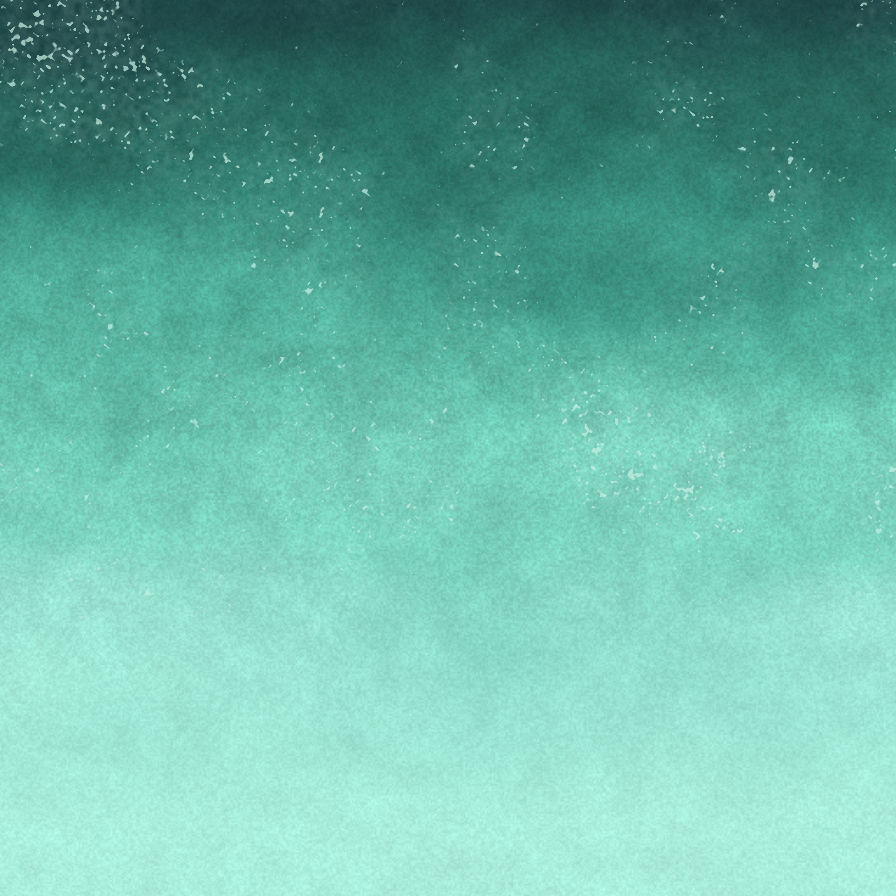
Give the GLSL for this texture, as a three.js fragment shader.

```glsl
// A worn teal wash on paper: dark at the top, fading to pale mint below.
// A vertical colour ramp is bent by soft stains and cloudy noise, then
// covered with fine paper grain and clustered pale flecks.

#define CLOUD_SHIFT 0.15
#define MOTTLE 0.20
#define GRAIN 0.23
#define GRAIN_SCALE 512.0
#define FLECK_SCALE 290.0
#define FLECK_STRENGTH 0.72
#define FLECK_COLOR vec3(0.78, 0.94, 0.89)

varying vec2 vUv;

float hash(vec2 p) {
  vec3 q = fract(vec3(p.xyx) * 0.1031);
  q += dot(q, q.yzx + 33.33);
  return fract((q.x + q.y) * q.z);
}

float noise(vec2 p) {
  vec2 i = floor(p), f = fract(p);
  f = f * f * (3.0 - 2.0 * f);
  vec2 e = vec2(1.0, 0.0);
  return mix(mix(hash(i), hash(i + e), f.x),
             mix(hash(i + e.yx), hash(i + e.xx), f.x), f.y);
}

float fbm(vec2 p) {
  float sum = 0.0, amp = 0.5;
  for (int i = 0; i < 5; i++) {
    sum += amp * noise(p);
    p = mat2(1.6, 1.2, -1.2, 1.6) * p + 17.3;
    amp *= 0.5;
  }
  return sum / 0.97;
}

// Soft elliptical patch, 1 at its centre
float stain(vec2 p, vec2 center, vec2 radius) {
  vec2 d = (p - center) / radius;
  return exp(-dot(d, d));
}

// Pale mint at h = 0 to deep teal at h = 1
vec3 washRamp(float h) {
  vec3 c = mix(vec3(0.66, 0.93, 0.86), vec3(0.60, 0.89, 0.82), smoothstep(0.08, 0.28, h));
  c = mix(c, vec3(0.47, 0.82, 0.74), smoothstep(0.23, 0.43, h));
  c = mix(c, vec3(0.32, 0.69, 0.61), smoothstep(0.46, 0.67, h));
  c = mix(c, vec3(0.21, 0.54, 0.48), smoothstep(0.64, 0.80, h));
  c = mix(c, vec3(0.15, 0.41, 0.37), smoothstep(0.76, 0.89, h));
  return mix(c, vec3(0.11, 0.27, 0.27), smoothstep(0.88, 1.0, h));
}

// Broad darker and lighter areas, as an offset along the ramp
float stains(vec2 p) {
  float s = 0.09 * stain(p, vec2(0.76, 0.66), vec2(0.20, 0.07));
  s += 0.05 * stain(p, vec2(0.52, 0.76), vec2(0.14, 0.10));
  s += 0.04 * stain(p, vec2(0.03, 0.81), vec2(0.14, 0.05));
  s += 0.06 * stain(p, vec2(0.95, 0.80), vec2(0.14, 0.06));
  s += 0.08 * stain(p, vec2(0.96, 0.41), vec2(0.13, 0.05));
  s += 0.05 * stain(p, vec2(0.14, 0.49), vec2(0.12, 0.06));
  s += 0.07 * stain(p, vec2(0.72, 0.20), vec2(0.26, 0.08));
  s -= 0.05 * stain(p, vec2(0.16, 0.73), vec2(0.18, 0.06));
  s -= 0.06 * stain(p, vec2(0.02, 0.28), vec2(0.14, 0.10));
  s -= 0.05 * stain(p, vec2(0.98, 0.33), vec2(0.12, 0.06));
  return s;
}

// Flecks gather in cloudy clusters, thick at the top and sides
float fleckDensity(vec2 p) {
  float clusters = smoothstep(0.38, 0.66, fbm(p * 9.0 + 41.0));
  float amount = 0.48 + 0.12 * smoothstep(0.62, 0.95, p.y);
  amount += 0.4 * stain(p, vec2(0.04, 0.88), vec2(0.12, 0.12));
  amount += 0.4 * stain(p, vec2(0.93, 0.88), vec2(0.12, 0.14));
  amount += 0.4 * stain(p, vec2(0.06, 0.66), vec2(0.14, 0.06));
  amount += 0.4 * stain(p, vec2(0.03, 0.50), vec2(0.08, 0.06));
  amount += 0.4 * stain(p, vec2(0.14, 0.35), vec2(0.13, 0.04));
  amount += 0.4 * stain(p, vec2(0.72, 0.48), vec2(0.22, 0.08));
  return min(amount * (0.25 + clusters), 1.0) * smoothstep(0.12, 0.45, p.y);
}

// Tiny dots, cut from two turned layers of noise so no grid shows
float flecks(vec2 p, float density) {
  vec2 turned = mat2(0.8, 0.6, -0.6, 0.8) * p;
  float fine = 0.65 * noise(turned * FLECK_SCALE) + 0.35 * noise(p * FLECK_SCALE * 0.5 + 9.0);
  float cut = 0.92 - 0.25 * density;
  return smoothstep(cut, cut + 0.12, fine);
}

void main() {
  vec2 p = vUv;

  // Wash with soft clouds
  float cloud = fbm(p * vec2(4.0, 6.0) + 3.0) - 0.5;
  vec3 color = washRamp(p.y + stains(p) + CLOUD_SHIFT * cloud);

  // Mottling and paper grain, calmer where the wash is pale
  float roughness = mix(0.35, 1.0, smoothstep(0.15, 0.60, p.y));
  color *= 1.0 + MOTTLE * roughness * (fbm(p * 30.0) - 0.5);
  float grain = 0.6 * noise(p * GRAIN_SCALE + 0.5) + 0.4 * noise(p * GRAIN_SCALE * 0.55 + 5.0) - 0.5;
  color *= 1.0 + GRAIN * mix(0.25, 1.0, roughness) * grain;

  // Powdery haze under the clusters, then the flecks
  float density = fleckDensity(p);
  color = mix(color, FLECK_COLOR, 0.16 * density * noise(p * 150.0));
  color = mix(color, FLECK_COLOR, FLECK_STRENGTH * flecks(p, density));

  gl_FragColor = vec4(clamp(color, 0.0, 1.0), 1.0);
}
```
